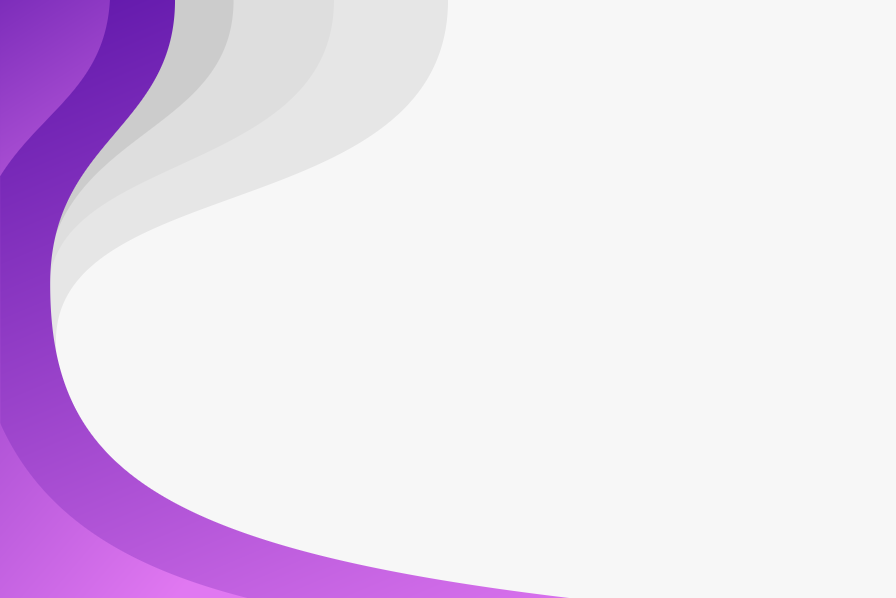
Give the GLSL for this background, as a WebGL 1 fragment shader.

```glsl
precision highp float;
// Flowing violet ribbon along the left side of a pale page, with stacked grey waves behind it.
// Each edge is a cubic Bezier falling from top to bottom: the curve is solved for the
// current height, and everything to its left is filled with a flat tone or a gradient.

#define PAGE vec3(0.969)
#define GREY_FAR vec3(0.900)
#define GREY_MID vec3(0.869)
#define GREY_NEAR vec3(0.800)
#define VIOLET_DEEP vec3(0.370, 0.085, 0.665)
#define VIOLET_BRIGHT vec3(0.880, 0.470, 0.945)
#define RIBBON_WAIST 0.475
#define ASPECT 1.5

uniform vec2 u_resolution;

vec2 bezier(vec2 a, vec2 b, vec2 c, vec2 d, float t) {
  float s = 1.0 - t;
  return s * s * s * a + 3.0 * s * t * (s * b + t * c) + t * t * t * d;
}

vec2 bezierTangent(vec2 a, vec2 b, vec2 c, vec2 d, float t) {
  float s = 1.0 - t;
  return 3.0 * (s * s * (b - a) + 2.0 * s * t * (c - b) + t * t * (d - c));
}

// Smooth coverage of the area left of a curve whose height always increases
float leftOf(vec2 p, vec2 a, vec2 b, vec2 c, vec2 d) {
  float lo = 0.0;
  float hi = 1.0;
  for (int i = 0; i < 16; i++) {
    float mid = 0.5 * (lo + hi);
    if (bezier(a, b, c, d, mid).y < p.y) lo = mid;
    else hi = mid;
  }
  float t = 0.5 * (lo + hi);
  vec2 tangent = normalize(bezierTangent(a, b, c, d, t));
  float dist = (p.x - bezier(a, b, c, d, t).x) * tangent.y;
  return clamp(0.5 - dist * u_resolution.y, 0.0, 1.0);
}

// Linear gradient: base value plus a slope along x and y
vec3 violet(vec2 p, float base, vec2 slope) {
  return mix(VIOLET_DEEP, VIOLET_BRIGHT, clamp(base + dot(p, slope), 0.0, 1.0));
}

void main() {
  // Canvas heights, measured down from the top left corner
  vec2 uv = gl_FragCoord.xy / u_resolution;
  vec2 p = vec2(uv.x * ASPECT, 1.0 - uv.y);
  vec3 color = PAGE;

  // Grey waves, widest first
  float farWave = leftOf(p, vec2(0.750, 0.0), vec2(0.750, 0.381),
                         vec2(0.076, 0.283), vec2(0.094, 0.582));
  float midWave = leftOf(p, vec2(0.559, 0.0), vec2(0.559, 0.293),
                         vec2(0.094, 0.254), vec2(0.082, 0.478));
  float nearWave = leftOf(p, vec2(0.391, 0.0), vec2(0.391, 0.213),
                          vec2(0.130, 0.215), vec2(0.082, 0.430));
  color = mix(color, GREY_FAR, farWave);
  color = mix(color, GREY_MID, midWave);
  color = mix(color, GREY_NEAR, nearWave);

  // Main ribbon: two curves joined at the waist
  vec2 waist = vec2(0.084, RIBBON_WAIST);
  float ribbon;
  if (p.y < RIBBON_WAIST) {
    ribbon = leftOf(p, vec2(0.293, 0.0), vec2(0.293, 0.215), vec2(0.084, 0.234), waist);
  } else {
    ribbon = leftOf(p, waist, vec2(0.084, 0.773), vec2(0.246, 0.916), vec2(0.953, 1.0));
  }
  color = mix(color, violet(p, 0.0, vec2(0.28, 0.663)), ribbon);

  // Lighter corners over the ribbon
  float upperCorner = leftOf(p, vec2(0.184, 0.0), vec2(0.176, 0.146),
                             vec2(0.068, 0.186), vec2(0.0, 0.295));
  float lowerCorner = leftOf(p, vec2(0.0, 0.707), vec2(0.068, 0.859),
                             vec2(0.205, 0.947), vec2(0.414, 1.0));
  color = mix(color, violet(p, 0.235, vec2(0.7, 1.1)), upperCorner);
  color = mix(color, violet(p, 0.22, vec2(0.68, 0.58)), lowerCorner);

  gl_FragColor = vec4(color, 1.0);
}
```
